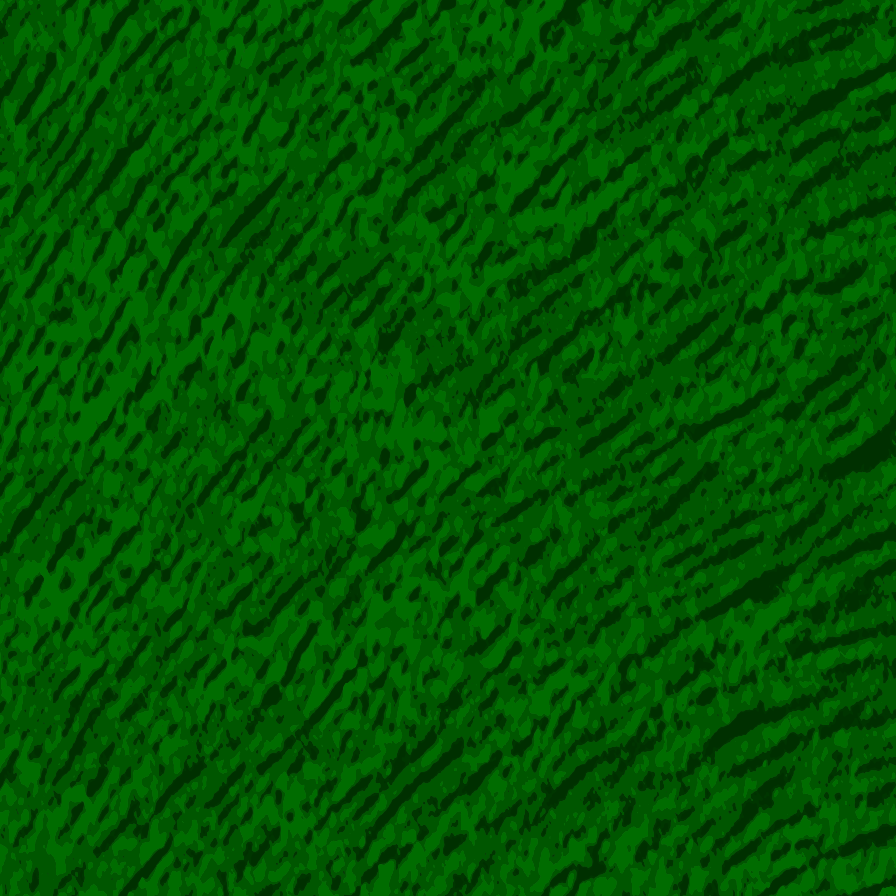
This texture is drawn by a Shadertoy shader. Its source:

```glsl
const float TAU = 6.2831853;
const int WAVES = 64;

// Sums random sine waves into four unit-variance fields:
// x = long streaks, y = small upright grain, z = broad patches, w = ragged detail
vec4 waveFields(vec2 p, vec2 flow) {
    vec4 sum = vec4(0.0);
    for (int i = 1; i <= WAVES; i++) {
        vec4 h = fract(sin(float(i) * vec4(12.99, 78.23, 37.72, 93.91)) * 43758.5);
        vec4 g = fract(sin(float(i) * vec4(45.16, 21.47, 63.73, 17.35)) * 24634.6);
        vec2 streak = vec2((h.x + h.y - 1.0) * 14.0, mix(9.0, 36.0, h.z));
        vec2 grain = (g.xy + g.zw - 1.0) * vec2(94.0, 56.0);
        vec2 patchWave = (h.yz - 0.5) * 14.0;
        vec2 ragged = (g.zx + h.xw - 1.0) * vec2(190.0, 120.0);
        sum += cos(TAU * vec4(dot(streak, flow) + h.w,
                              dot(grain, p) + h.x,
                              dot(patchWave, p) + g.x,
                              dot(ragged, p) + h.z));
    }
    return sum * sqrt(2.0 / float(WAVES));
}

// Antialiased step
float softStep(float edge, float value) {
    float width = 0.42 * fwidth(value);
    return smoothstep(edge - width, edge + width, value);
}

void mainImage(out vec4 fragColor, in vec2 fragCoord) {
    vec2 p = fragCoord / iResolution.xy;

    // Streamlines: steep at the left, bending flatter to the right
    float bend = p.x * (1.5 - 0.5 * p.x) + 0.008 * sin(9.0 * p.x + 7.0 * p.y);
    vec2 flow = vec2(0.7 * (p.x + p.y), p.y - bend);

    // Calm regions keep long streaks, rough ones break into grain
    vec4 fields = waveFields(p, flow);
    float rough = clamp(0.62 - 0.25 * p.x + 0.18 * fields.z, 0.25, 0.9);
    float slope = 0.4 * (0.5 - p.x);
    float shade = dot(fields, vec4(0.82, rough, 0.2, 0.28)) + slope;
    float glow = dot(fields, vec4(0.48, rough + 0.22, 0.25, 0.3)) + slope;

    // Flat green levels; light flecks may touch the dark streaks
    float mid = softStep(-0.74, shade);
    float light = softStep(0.53, glow);
    float green = mix(0.19, 0.21, softStep(-1.25, shade));
    green = mix(green, 0.338, mid);
    green = mix(green, 0.423, light);

    // Faint pale rims where levels meet
    float lightRim = 4.0 * light * (1.0 - light);
    float rim = 0.025 * max(lightRim, 4.0 * mid * (1.0 - mid) * (1.0 - light));
    fragColor = vec4(rim, green + 0.02 * lightRim, rim, 1.0);
}
```
